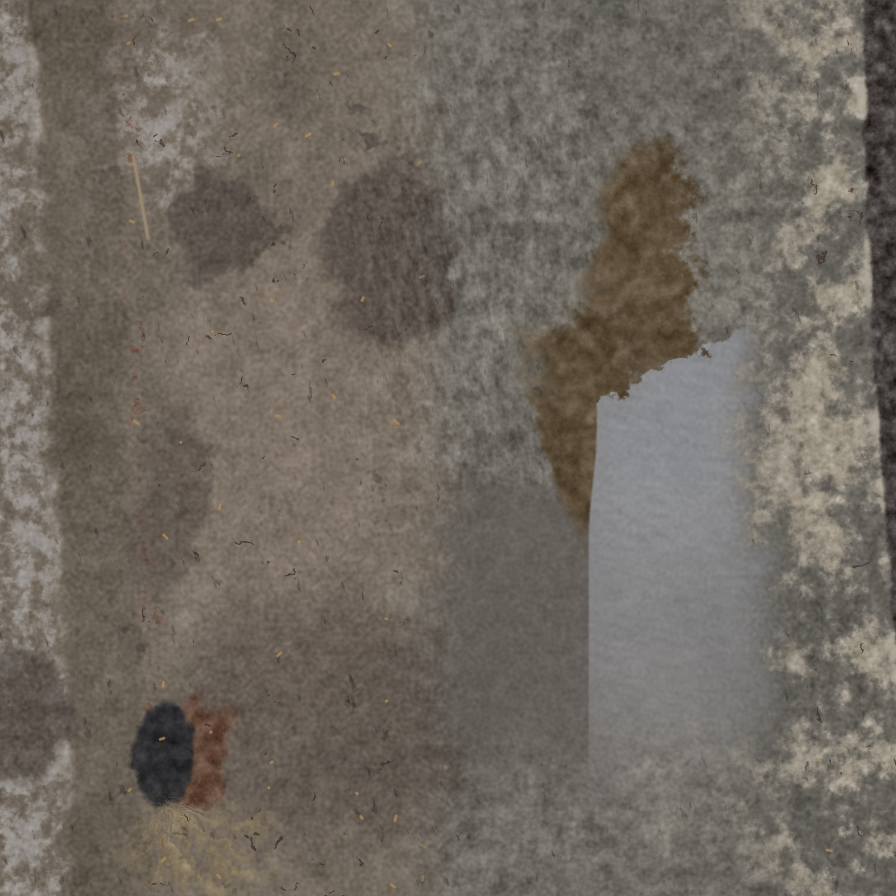
A WebGL 1 fragment shader for this texture:

```glsl
precision highp float;
// Weathered wet concrete with a groove, stains, a reflecting puddle and litter.
uniform vec2 u_resolution;

vec2 hash2(vec2 p) {
  vec3 q = fract(p.xyx * vec3(0.1031, 0.103, 0.0973));
  q += dot(q, q.yzx + 33.33);
  return fract((q.xx + q.yz) * q.zy);
}

float corner(vec2 i, vec2 f, vec2 o) {
  return dot(hash2(i + o) * 2.0 - 1.0, f - o);
}

// Gradient noise
float noise(vec2 p) {
  vec2 i = floor(p), f = fract(p), u = f * f * (3.0 - 2.0 * f), e = vec2(1, 0);
  return mix(mix(corner(i, f, e.yy), corner(i, f, e.xy), u.x),
             mix(corner(i, f, e.yx), corner(i, f, e.xx), u.x), u.y);
}

float fbm(vec2 p) {
  float sum = 0.0, amp = 1.0;
  for (int i = 0; i < 5; i++) {
    sum += amp * noise(p);
    p = mat2(1.6, 1.2, -1.2, 1.6) * p + 17.3;
    amp *= 0.6;
  }
  return sum;
}

float fade(float a, float b, float x) {
  return 1.0 - smoothstep(a, b, x);
}

// Soft ellipse
float stain(vec2 p, float x, float y, float rx, float ry, float soft) {
  return smoothstep(-soft, soft, 1.0 - length((p - vec2(x, y)) / vec2(rx, ry)));
}

// One randomly turned sliver in some cells of a grid
float flakes(vec2 p, float cells, float aa) {
  vec2 cell = floor(p * cells), r = hash2(cell + 71.0), s = hash2(cell + 139.0);
  vec2 d = p - (cell + 0.25 + 0.5 * r) / cells;
  vec2 dir = vec2(cos(s.x * 6.28), sin(s.x * 6.28));
  d -= dir * clamp(dot(d, dir), -0.003 * r.x, 0.003 * r.x);
  return fade(0.0015 - aa, 0.0015 + aa, length(d)) * step(s.y, 0.11);
}

void main() {
  vec2 p = gl_FragCoord.xy / u_resolution;
  float aa = 0.8 / u_resolution.y;
  float broad = fbm(p * 5.0), mottle = fbm(p * 17.0 + 9.0), fine = fbm(p * 60.0 + 31.0);
  float grain = noise(p * 190.0);
  vec2 q = p + 0.035 * vec2(broad + mottle, fbm(p * 14.0 + 77.0));

  // Warm concrete on the left, cooler on the right
  float cool = smoothstep(0.43, 0.52, q.x);
  float tone = 0.55 + 0.35 * broad + 0.45 * mottle;
  vec3 col = mix(mix(vec3(0.37, 0.335, 0.3), vec3(0.52, 0.48, 0.43), tone),
                 mix(vec3(0.34, 0.33, 0.31), vec3(0.5, 0.485, 0.455), tone), cool);
  col = mix(col, vec3(0.51, 0.46, 0.41) + 0.05 * mottle, 0.6 * stain(q, 0.34, 0.5, 0.15, 0.26, 0.3));

  // Pale crust by the right edge, worn concrete by the groove
  float crust = smoothstep(0.76, 0.95, q.x) * smoothstep(-0.2, 0.3, mottle + 0.3 * broad + 0.4 * fine);
  col = mix(col, vec3(0.65, 0.61, 0.54), 0.75 * crust);
  float groove = p.x - 0.127 + 0.045 * p.y - 0.008 * broad;
  float worn = max(fade(-0.06, -0.04, groove), stain(q, 0.17, 0.88, 0.07, 0.1, 0.5));
  col = mix(col, vec3(0.57, 0.55, 0.53), worn * smoothstep(-0.3, 0.5, mottle + fine));

  // Groove with a pale left lip and a rusty right lip
  float channel = fade(0.034, 0.048, abs(groove) + 0.012 * mottle);
  col = mix(col, vec3(0.39, 0.355, 0.315) + 0.05 * (broad + mottle), 0.85 * channel);
  col = mix(col, vec3(0.6, 0.58, 0.55), fade(0.0, 0.008, abs(groove + 0.046)) * smoothstep(-0.1, 0.4, mottle));
  float rust = fade(0.0, 0.022, abs(groove - 0.055)) * smoothstep(0.1, 0.5, fine + 0.4 * mottle);
  col = mix(col, vec3(0.37, 0.23, 0.17), 0.75 * rust);

  // Damp stains
  float damp = max(stain(q, 0.235, 0.745, 0.055, 0.06, 0.12), stain(q, 0.435, 0.71, 0.08, 0.1, 0.15));
  damp = max(damp, 0.7 * stain(q, 0.19, 0.43, 0.035, 0.11, 0.3));
  damp = max(damp, stain(q, 0.025, 0.2, 0.055, 0.08, 0.2));
  damp = max(damp, 0.7 * stain(q, 0.37, 0.2, 0.16, 0.14, 0.3));
  damp = max(damp, 0.9 * smoothstep(0.46, 0.58, fbm(p * 13.0 + 50.0)) * (1.0 - cool));
  col = mix(col, vec3(0.325, 0.29, 0.27), 0.75 * damp);

  // Relief, streaked by the puddle, with pits
  float streak = fbm(vec2(p.x * 85.0 + p.y * 18.0, p.y * 36.0));
  col += 0.12 * streak * stain(q, 0.57, 0.68, 0.17, 0.28, 0.4);
  col += (0.065 + 0.06 * crust + 0.05 * cool) * fine + 0.085 * grain;
  col *= 1.0 - 0.25 * smoothstep(0.4, 0.7, streak);

  // Puddle: wall, tree and sky reflections
  float wall = smoothstep(0.46, 0.53, q.x) * fade(0.67, 0.7, p.x);
  wall *= smoothstep(0.08, 0.2, q.y) * fade(0.43, 0.49, q.y);
  col = mix(col, vec3(0.385, 0.365, 0.345) + 0.05 * grain + 0.03 * (broad + fine), 0.88 * wall);
  vec2 leafy = q + 0.02 * fine;
  float tree = max(stain(leafy, 0.725, 0.7, 0.06, 0.13, 0.2), stain(leafy, 0.65, 0.595, 0.06, 0.06, 0.3));
  float wedge = p.x - 0.654 + 0.35 * (p.y - 0.37) - 0.01 * mottle;
  wedge = smoothstep(-0.006, 0.006, wedge) * step(p.x, 0.68);
  tree = max(tree, wedge * smoothstep(0.37, 0.44, p.y) * fade(0.54, 0.6, p.y));
  col = mix(col, vec3(0.35, 0.285, 0.2) + 0.09 * mottle + 0.13 * fine, 0.85 * tree);
  float skyTop = 0.55 + 0.55 * (p.x - 0.67) + 0.02 * (mottle + fine);
  float sky = smoothstep(-0.002, 0.002, p.x - 0.657 - 0.009 * smoothstep(0.4, 0.52, p.y));
  sky *= fade(-0.004, 0.004, p.y - skyTop) * fade(0.8, 0.86, q.x + 0.02 * fine) * smoothstep(0.08, 0.24, q.y);
  float ripple = noise(vec2(p.x * 38.0 - p.y * 25.0, p.y * 110.0 + p.x * 30.0));
  vec3 skyColor = mix(vec3(0.49, 0.48, 0.475), vec3(0.545, 0.55, 0.565), smoothstep(0.15, 0.5, p.y));
  col = mix(col, skyColor + 0.04 * (ripple + broad + grain), 0.93 * sky);

  // Rusty hole with dry straw below
  col = mix(col, vec3(0.37, 0.25, 0.19) + 0.2 * fine, 0.8 * stain(q, 0.22, 0.16, 0.05, 0.06, 0.2));
  col = mix(col, vec3(0.18, 0.18, 0.19) + 0.12 * fine, stain(mix(p, q, 0.4), 0.182, 0.158, 0.032, 0.06, 0.1));
  vec2 fan = q - vec2(0.19, 0.1);
  float fibres = noise(vec2(atan(fan.x, -fan.y) * 9.0, length(fan) * 25.0)) + 0.5 * fine;
  float straw = stain(q, 0.225, 0.055, 0.08, 0.05, 0.4) * smoothstep(-0.3, 0.2, fibres);
  col = mix(col, vec3(0.5, 0.44, 0.33) + 0.2 * fibres, 0.8 * straw);

  // Twig and scattered flakes
  float twig = fade(0.0, 0.004, abs(p.x - 0.157 + 0.18 * (p.y - 0.78))) * fade(0.045, 0.05, abs(p.y - 0.78));
  col = mix(col, vec3(0.6, 0.53, 0.44), twig);
  float litter = smoothstep(0.12, 0.15, p.x) * (1.0 - cool) + smoothstep(0.87, 0.92, p.x);
  col = mix(col, vec3(0.66, 0.53, 0.33), 0.85 * litter * flakes(p, 31.0, aa));
  col = mix(col, vec3(0.23, 0.17, 0.15), 0.7 * litter * flakes(q, 43.0, aa));

  // Dark gravel beyond the chipped slab edge
  float edge = p.x - 0.965 - 0.07 * (1.0 - p.y) * (1.0 - p.y) - 0.006 * mottle;
  col = mix(col, vec3(0.69, 0.67, 0.62), 0.7 * fade(0.0, 0.009, abs(edge + 0.006)) * smoothstep(-0.2, 0.3, mottle));
  col = mix(col, vec3(0.27, 0.25, 0.24) + 0.25 * fine, smoothstep(-0.003, 0.003, edge));
  gl_FragColor = vec4(col, 1.0);
}
```
